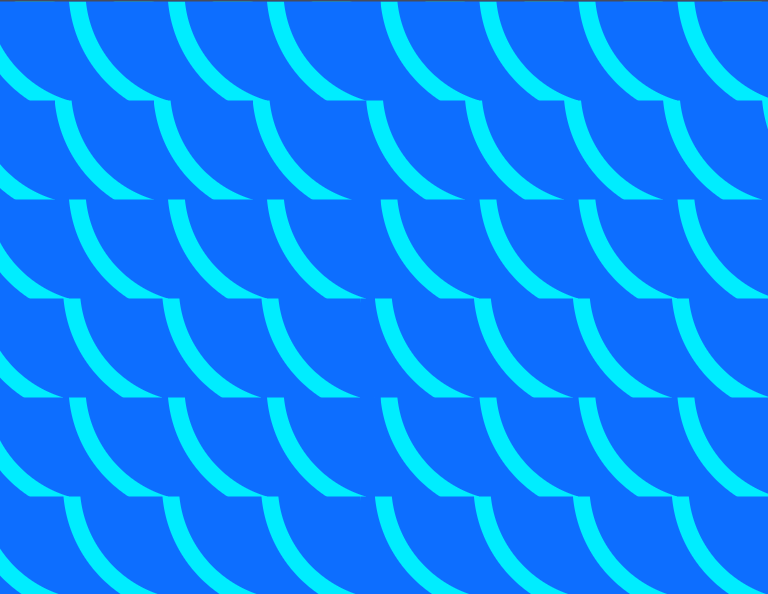
Give the GLSL for this pattern, as a WebGL 1 fragment shader.

```glsl
precision highp float;
// Cyan crescent waves on blue: six rows of square cells, each cell clipping
// one circular ring. Rows are shifted sideways, and every row is parted
// by a narrow blank seam after its third full cell.

uniform vec2 u_resolution;

// Lengths are in cells; the canvas is ROWS cells high.
const float ROWS = 6.0;
const float TOP_STRIP = 0.01515;
const float SEAM_COLUMN = 3.0;
const float SEAM_WIDTH = 0.146;

// Sideways start of the rows
const float EVEN_SHIFT = 0.697;
const float ODD_SHIFT = 0.641;
const float SECOND_ROW_SHIFT = 0.552;

// Ring, measured from the upper left corner of its cell, y downward
const vec2 RING_CENTER = vec2(1.333, -0.119);
const float INNER_RADIUS = 1.168;
const float OUTER_RADIUS = 1.338;

const vec3 BLUE = vec3(0.05, 0.43, 1.0);
const vec3 CYAN = vec3(0.0, 0.93, 1.0);
const vec3 STRIP_GRAY = vec3(0.28, 0.30, 0.36);

// Antialiased coverage of the side where d is positive
float coverage(float d, float pixel) {
  return clamp(d / pixel + 0.5, 0.0, 1.0);
}

float rowShift(float row) {
  if (mod(row, 2.0) < 0.5) return EVEN_SHIFT;
  return row < 1.5 ? SECOND_ROW_SHIFT : ODD_SHIFT;
}

float ring(vec2 cell, float pixel) {
  float r = distance(cell, RING_CENTER);
  return coverage(r - INNER_RADIUS, pixel) * coverage(OUTER_RADIUS - r, pixel);
}

// Crescents of one row, clipped to its height and kept out of the seam
float waveRow(vec2 p, float row, float pixel) {
  float x = p.x - rowShift(row);
  float y = p.y - row;
  float seamEnd = SEAM_COLUMN + SEAM_WIDTH;
  float pastSeam = step(SEAM_COLUMN + 0.5 * SEAM_WIDTH, x);
  vec2 cell = vec2(fract(x - SEAM_WIDTH * pastSeam), y);
  float outsideSeam = coverage(SEAM_COLUMN - x, pixel) + coverage(x - seamEnd, pixel);
  float insideRow = coverage(y, pixel) * coverage(1.0 - y, pixel);
  return ring(cell, pixel) * insideRow * outsideSeam;
}

void main() {
  float pixel = ROWS / u_resolution.y;
  vec2 p = vec2(gl_FragCoord.x, u_resolution.y - gl_FragCoord.y) * pixel;
  float strip = coverage(TOP_STRIP - p.y, pixel);
  p.y -= TOP_STRIP;

  // Sum the two nearest rows so that their shared edge stays smooth
  float firstRow = floor(p.y + 0.5) - 1.0;
  float wave = waveRow(p, firstRow, pixel) + waveRow(p, firstRow + 1.0, pixel);

  vec3 color = mix(BLUE, CYAN, min(wave, 1.0));
  gl_FragColor = vec4(mix(color, STRIP_GRAY, strip), 1.0);
}
```
